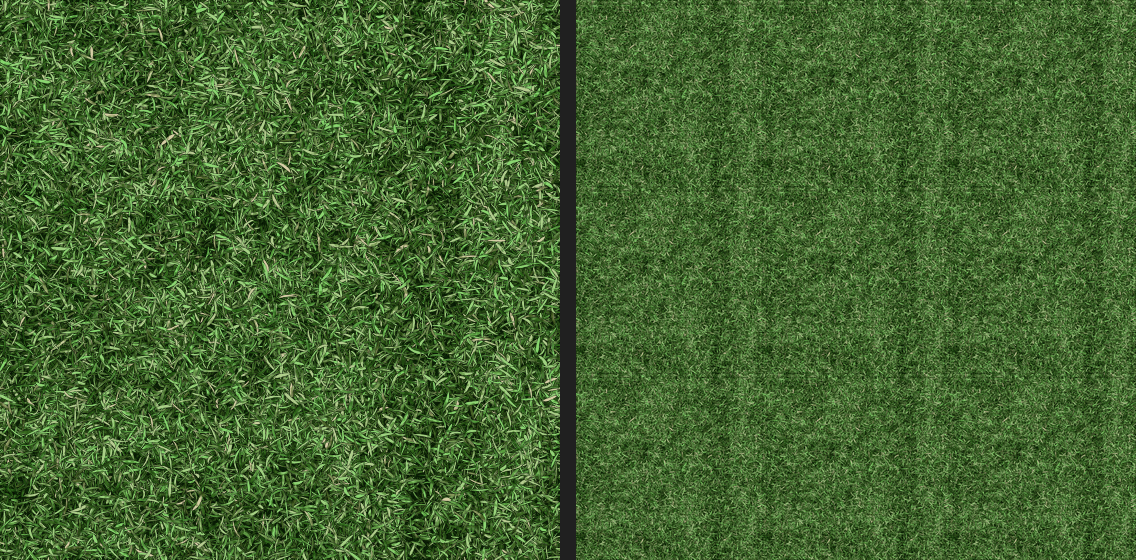
Left: one tile. Right: repeated 3 by 3.
A WebGL 1 fragment shader for this texture:

```glsl
precision highp float;
uniform vec2 u_resolution;

const int LAYERS = 14;

vec4 hash4(vec2 p) {
  vec4 q = fract(p.xyxy * vec4(0.1031, 0.1030, 0.0973, 0.1099));
  q += dot(q, q.wzxy + 33.33);
  return fract((q.xxyz + q.yzzw) * q.zywx);
}

// Gradient noise that wraps after a whole period
float corner(vec2 cell, vec2 f, float period) {
  float a = 6.2832 * hash4(mod(cell, period) + 7.0 + period).x;
  return dot(vec2(cos(a), sin(a)), f);
}

float noise(vec2 uv, float period) {
  vec2 p = uv * period;
  vec2 i = floor(p);
  vec2 f = p - i;
  vec2 s = f * f * f * (f * (f * 6.0 - 15.0) + 10.0);
  vec2 e = vec2(1.0, 0.0);
  return mix(
    mix(corner(i, f, period), corner(i + e.xy, f - e.xy, period), s.x),
    mix(corner(i + e.yx, f - e.yx, period), corner(i + e.xx, f - e.xx, period), s.x),
    s.y);
}

// Tone 0..1 to colour, with steps spaced by share of area
vec3 grassColor(float t) {
  vec3 c = mix(vec3(0.04, 0.13, 0.02), vec3(0.14, 0.27, 0.07), smoothstep(0.04, 0.17, t));
  c = mix(c, vec3(0.22, 0.39, 0.12), smoothstep(0.24, 0.40, t));
  c = mix(c, vec3(0.34, 0.48, 0.25), smoothstep(0.46, 0.60, t));
  c = mix(c, vec3(0.41, 0.60, 0.29), smoothstep(0.60, 0.74, t));
  return mix(c, vec3(0.64, 0.81, 0.52), smoothstep(0.78, 0.98, t));
}

// Lay one wrapped grid of curved blades over the colour below
vec3 addBlades(vec3 below, vec2 uv, float count, float depth, float patches, float grain) {
  vec2 p = uv * count;
  vec2 cell = floor(p);
  float blur = 0.65 * count / min(u_resolution.x, u_resolution.y);
  vec3 color = below;
  for (int j = -1; j <= 1; j++) {
    for (int i = -1; i <= 1; i++) {
      vec2 id = cell + vec2(float(i), float(j));
      vec2 key = mod(id, count) + depth * 371.0;
      vec4 place = hash4(key + 3.7);
      vec4 look = hash4(key + 91.3);

      // Position along and across the blade
      vec2 d = p - id - 0.15 - 0.7 * place.xy;
      float angle = 6.2832 * place.z;
      vec2 along = vec2(cos(angle), sin(angle));
      float halfLength = mix(0.26, 0.8, place.w);
      float u = dot(d, along) / halfLength;
      float v = dot(d, vec2(-along.y, along.x)) + (look.x - 0.5) * 0.3 * (u * u - 0.4);
      float width = mix(0.05, 0.12, look.y * look.y);
      float taper = (1.0 - u * u * u * u) * (1.0 - 0.3 * clamp(u, -1.0, 1.0));
      float edge = abs(v) - width * taper + 0.09 * grain;

      // Contact shadow, then the blade lit towards its tip
      float inside = 1.0 - smoothstep(0.85, 1.15, abs(u));
      float shadow = (1.0 - smoothstep(0.0, 0.1, edge)) * inside;
      float cover = (1.0 - smoothstep(-blur, blur, edge)) * inside;
      float tone = 0.06 + 0.3 * depth + 0.8 * look.z + 0.15 * u + 0.1 * v / width;
      tone += patches + grain;
      vec3 tint = mix(vec3(0.82, 1.04, 0.82), vec3(1.15, 0.99, 1.12), look.w);
      tint = mix(tint, vec3(1.32, 1.0, 1.25), smoothstep(0.94, 0.97, look.w));
      color = mix(color * (1.0 - 0.35 * shadow), grassColor(tone) * tint, cover);
    }
  }
  return color;
}

void main() {
  vec2 uv = gl_FragCoord.xy / u_resolution;

  // Broad patches, tufts and fine grain
  float patches = 0.2 * noise(uv, 6.0) + 0.32 * noise(uv + 0.37, 21.0);
  float grain = 0.42 * noise(uv, 139.0);

  // Dark ground beneath the blades
  vec3 color = grassColor(0.14 + patches + grain);

  for (int k = 0; k < LAYERS; k++) {
    float depth = float(k) / float(LAYERS - 1);
    float count = 37.0 + mod(float(k) * 5.0, 14.0);
    color = addBlades(color, uv, count, depth, patches, grain);
  }
  gl_FragColor = vec4(color, 1.0);
}
```
